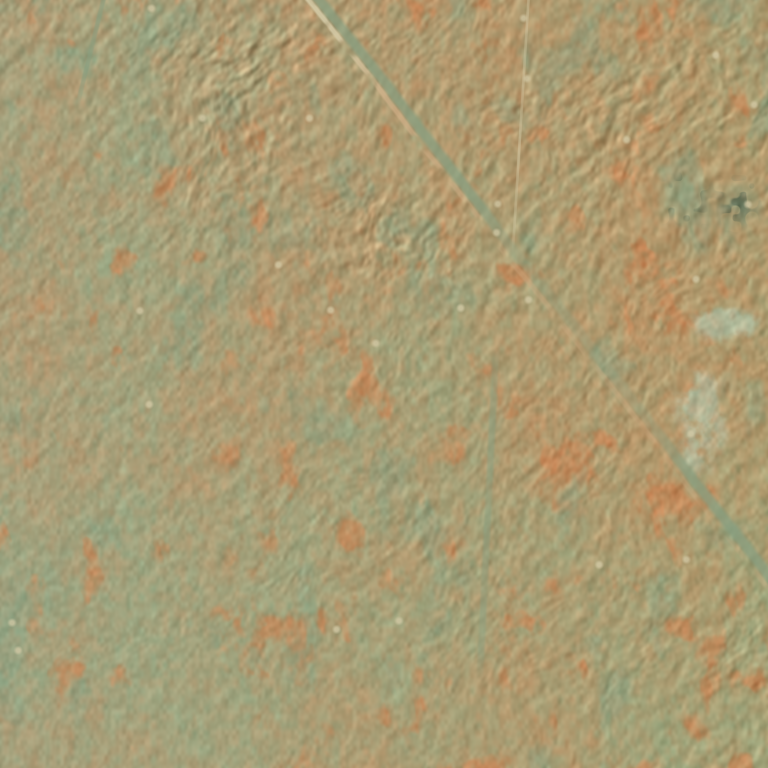
Reproduce this texture procedurally as a WebGL 2 fragment shader.

```glsl
#version 300 es
precision highp float;
// Dry ochre and sage plain seen from above, with embossed scrub, rust patches and a diagonal track.

uniform vec2 u_resolution;
out vec4 outColor;

const vec3 SAGE = vec3(0.632, 0.636, 0.482);
const vec3 OCHRE = vec3(0.700, 0.596, 0.430);
const vec3 RUST = vec3(0.790, 0.500, 0.310);
const vec3 TEAL = vec3(0.530, 0.620, 0.500);
const vec3 PALE = vec3(0.830, 0.790, 0.650);
const vec3 CHALK = vec3(0.700, 0.735, 0.620);
const vec3 SHADOW = vec3(0.330, 0.400, 0.320);

const vec2 TRACK_START = vec2(0.405, 1.01);
const vec2 TRACK_END = vec2(1.01, 0.235);
const float TRACK_WIDTH = 0.007;
const vec2 SCRUB_FREQ = vec2(82.0, 54.0);
const float SCRUB_SLANT = 0.35;
const float RELIEF = 0.24;
const float GRAIN = 0.055;
const float SPECK_CELLS = 24.0;

float hash(vec2 p) {
  return fract(sin(dot(p, vec2(127.1, 311.7))) * 43758.5453);
}

float noise(vec2 p) {
  vec2 i = floor(p), f = fract(p);
  f = f * f * (3.0 - 2.0 * f);
  return mix(mix(hash(i), hash(i + vec2(1, 0)), f.x),
             mix(hash(i + vec2(0, 1)), hash(i + vec2(1, 1)), f.x), f.y);
}

float fbm(vec2 p) {
  float sum = 0.0, amp = 0.533;
  for (int i = 0; i < 4; i++) {
    sum += amp * noise(p);
    p = mat2(1.6, 1.2, -1.2, 1.6) * p + 7.3;
    amp *= 0.5;
  }
  return sum;
}

// Soft round mask with the given radii
float blob(vec2 p, vec2 center, vec2 radii) {
  vec2 d = (p - center) / radii;
  return exp(-dot(d, d));
}

// x: signed distance to the line a-b, y: position along it from 0 to 1
vec2 lineCoords(vec2 p, vec2 a, vec2 b) {
  vec2 d = b - a, q = p - a;
  return vec2((q.x * d.y - q.y * d.x) / length(d), dot(q, d) / dot(d, d));
}

float stripe(float dist, float halfWidth) {
  return 1.0 - smoothstep(halfWidth * 0.4, halfWidth * 1.5, abs(dist));
}

// Thin straight trail with faded ends
float trail(vec2 p, vec2 a, vec2 b, float halfWidth) {
  vec2 l = lineCoords(p, a, b);
  float ends = smoothstep(0.0, 0.06, l.y) * (1.0 - smoothstep(0.85, 1.0, l.y));
  return stripe(l.x, halfWidth) * ends * (0.45 + 0.55 * noise(p * 34.0));
}

float scrubHeight(vec2 p) {
  p.x -= p.y * SCRUB_SLANT;
  vec2 q = p * SCRUB_FREQ;
  return noise(q) + 0.5 * noise(q * 2.1 + 4.7);
}

void main() {
  vec2 p = gl_FragCoord.xy / u_resolution;
  vec2 warped = p + 0.035 * (vec2(fbm(p * 9.0), fbm(p * 9.0 + 31.0)) - 0.5);

  // Ground: broad drifts, fine mottling, a warm strip on the left
  float tone = 0.5 + 1.5 * (fbm(warped * vec2(7.0, 4.5) + 3.0) - 0.5);
  tone += 0.9 * (fbm(p * vec2(44.0, 27.0) + 11.0) - 0.5);
  tone += 0.3 * blob(p, vec2(0.09, 0.62), vec2(0.07, 0.25)) + 0.18 * (p.x + p.y - 1.0);
  vec3 color = mix(SAGE, OCHRE, clamp(tone, -0.1, 1.2));
  color += vec3(0.0, 0.006, 0.030) * (0.5 - p.x);

  // Rust and teal patches
  float rustField = fbm(warped * vec2(24.0, 17.0) + 53.0);
  rustField += 0.07 * blob(p, vec2(0.53, 0.28), vec2(0.22, 0.07)) + 0.05 * (p.x - 0.5);
  color = mix(color, RUST, 0.62 * smoothstep(0.63, 0.80, rustField));
  float tealField = fbm(warped * vec2(20.0, 13.0) + 91.0);
  color = mix(color, TEAL, 0.45 * smoothstep(0.58, 0.78, tealField));

  // Chalky flats and dark hollows near the right edge
  float flats = blob(p, vec2(0.91, 0.45), vec2(0.04, 0.08)) + 0.8 * blob(p, vec2(0.95, 0.58), vec2(0.06, 0.03));
  color = mix(color, CHALK, 0.8 * smoothstep(0.30, 0.62, flats * (0.3 + fbm(p * 38.0))));
  float hollows = blob(p, vec2(0.89, 0.74), vec2(0.025)) + blob(p, vec2(0.96, 0.735), vec2(0.025));
  color = mix(color, TEAL, 0.6 * hollows);
  color = mix(color, SHADOW, 0.7 * hollows * smoothstep(0.60, 0.78, noise(p * 95.0)));

  // Embossed scrub lit from the upper left, rougher toward the top
  float rough = 0.22 + 0.5 * smoothstep(0.1, 0.75, p.x * 0.6 + p.y * 0.5) * fbm(p * 7.0 + 19.0);
  rough += 0.55 * blob(p, vec2(0.30, 0.89), vec2(0.09, 0.10)) + 0.5 * blob(p, vec2(0.49, 0.69), vec2(0.09, 0.05));
  rough += 0.35 * blob(p, vec2(0.82, 0.85), vec2(0.12, 0.08));
  vec2 lightStep = vec2(-0.0022, 0.0022);
  float slope = scrubHeight(warped - lightStep) - scrubHeight(warped + lightStep);
  color += RELIEF * rough * slope * vec3(1.0, 1.0, 0.9);

  // Fine colour grain
  float grain = noise(p * vec2(210.0, 150.0)) - 0.5;
  float tint = noise(p * vec2(130.0, 90.0) + 67.0) - 0.5;
  color += GRAIN * (grain * vec3(1.0) + tint * vec3(0.9, -0.5, -0.6));

  // Thin trails
  color = mix(color, PALE, 0.6 * trail(p, vec2(0.690, 1.03), vec2(0.667, 0.66), 0.0018));
  color = mix(color, TEAL, 0.6 * trail(p, vec2(0.646, 0.55), vec2(0.624, 0.10), 0.0045));
  color = mix(color, TEAL, 0.7 * trail(p, vec2(0.142, 1.03), vec2(0.100, 0.86), 0.0030));

  // Diagonal track: teal bed with a pale, broken verge on its lower side
  vec2 track = lineCoords(warped * 0.15 + p * 0.85, TRACK_START, TRACK_END);
  float worn = 1.0 - 0.6 * smoothstep(0.35, 0.45, track.y) * (1.0 - smoothstep(0.72, 0.82, track.y));
  color = mix(color, TEAL, 0.75 * worn * stripe(track.x + 0.003, TRACK_WIDTH));
  float verge = stripe(track.x - 0.008, 0.0035) * smoothstep(0.25, 0.65, noise(p * 48.0));
  color = mix(color, mix(PALE, RUST, 0.35 * smoothstep(0.05, 0.2, track.y)), verge * mix(0.9, 0.35, smoothstep(0.0, 0.5, track.y)));

  // Scattered pale specks, mostly in the upper half
  vec2 cell = floor(p * SPECK_CELLS);
  vec2 offset = 0.25 + 0.5 * vec2(hash(cell + 5.0), hash(cell + 17.0));
  float present = step(0.955 - 0.04 * step(0.55, p.y), hash(cell + 41.0));
  float speck = 1.0 - smoothstep(0.04, 0.17, length(fract(p * SPECK_CELLS) - offset));
  color = mix(color, PALE, 0.75 * present * speck);

  outColor = vec4(clamp(color, 0.0, 1.0), 1.0);
}
```
